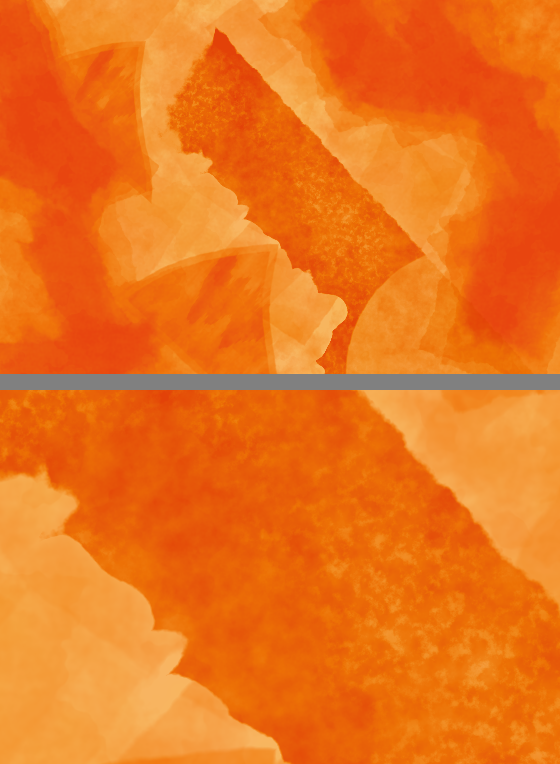
Top, the full canvas; bottom, a detail of the centre.
Give the GLSL for this background, as a WebGL 2 fragment shader.

```glsl
#version 300 es
precision highp float;
uniform vec2 u_resolution;
out vec4 outColor;

// Tone ramp, from deep vermilion (0) to pale apricot (1)
const vec3 RAMP[6] = vec3[6](
    vec3(0.91, 0.27, 0.06), vec3(0.92, 0.36, 0.06), vec3(0.94, 0.45, 0.04),
    vec3(0.95, 0.54, 0.13), vec3(0.96, 0.61, 0.24), vec3(0.97, 0.71, 0.37));
// Brush strokes as start.xy, end.xy in canvas heights
const int STROKES = 12;
const vec4 STROKE[STROKES] = vec4[STROKES](
    vec4(0, 1, 0.09, 0.66), vec4(0, 0.62, 0.2, 0.54), vec4(0.08, 0.75, 0.24, 0.5),
    vec4(0.12, 0.37, 0.28, 0.12), vec4(0.18, 0.02, 0.4, 0.08), vec4(0, 0.02, 0.28, 0.04),
    vec4(0.93, 0.99, 1, 0.76), vec4(1, 0.85, 1.38, 0.73), vec4(1.13, 1, 1.2, 0.76),
    vec4(1.32, 0.75, 1.47, 0.45), vec4(1.35, 0.29, 1.5, 0.34), vec4(1.45, 0.4, 1.37, 0.1));

vec2 hash2(vec2 p) {
    p = vec2(dot(p, vec2(127.1, 311.7)), dot(p, vec2(269.5, 183.3)));
    return fract(sin(p) * 43758.5);
}
float cornerDot(vec2 cell, vec2 f, vec2 corner) {
    return dot(hash2(cell + corner) * 2.0 - 1.0, f - corner);
}
float gradientNoise(vec2 p) {
    vec2 cell = floor(p), f = fract(p), w = f * f * f * (f * (f * 6.0 - 15.0) + 10.0);
    float low = mix(cornerDot(cell, f, vec2(0, 0)), cornerDot(cell, f, vec2(1, 0)), w.x);
    float high = mix(cornerDot(cell, f, vec2(0, 1)), cornerDot(cell, f, vec2(1, 1)), w.x);
    return mix(low, high, w.y);
}
float fbm(vec2 p) {
    float sum = 0.0, amplitude = 0.7;
    for (int i = 0; i < 5; i++, amplitude *= 0.58) {
        sum += amplitude * gradientNoise(p);
        p = mat2(1.6, 1.2, -1.2, 1.6) * p + 7.3;
    }
    return sum;
}
float inside(float dist, float blur) { return 1.0 - smoothstep(-blur, blur, dist); }
float boxDistance(vec2 p, vec2 halfSize) {
    vec2 q = abs(p) - halfSize;
    return max(q.x, q.y);
}
// Coordinates along and across an axis
vec2 toAxis(vec2 p, vec2 dir) { return vec2(dot(p, dir), dot(p, vec2(-dir.y, dir.x))); }
// Sail shape with its sharp corner at the upper right
float sailDistance(vec2 q) {
    float arc = length(q - vec2(-0.02, -0.7)) - 0.7;
    float base = dot(q, vec2(-0.67, -0.74)) - 0.4;
    return max(max(q.x - 0.02 * sin(q.y * 9.0), arc), base);
}
// Mottled paper, more orange off the diagonal
float paperTone(vec2 p, float across, float rough) {
    float tone = 0.88 + 0.4 * fbm(p * 3.0 + 4.0) + 0.3 * fbm(p * 16.0) + 0.1 * rough;
    return tone - 0.45 * smoothstep(1.2, 1.5, across) - 0.25 * smoothstep(0.6, 0.3, across);
}
// Overlapping slanted translucent sheets with crisp edges
float addSheets(float tone, vec2 p, float width, float wobble) {
    for (int i = 0; i < 22; i++) {
        vec2 seed = hash2(vec2(float(i), 3.7)), shape = hash2(seed * 91.0);
        float angle = 0.6 + 0.5 * shape.x;
        vec2 q = toAxis(p - seed * vec2(width, 1), vec2(cos(angle), sin(angle)));
        float dist = boxDistance(q, 0.06 + 0.15 * shape) + 0.35 * wobble;
        float strength = 0.2 + 0.22 * smoothstep(-0.12, 0.0, dist);
        tone = mix(tone, 0.2 + 0.75 * shape.y, strength * inside(dist, 0.003));
    }
    return tone;
}
// Diagonal torn strip with a straight right side and a scalloped left side
float stripDistance(vec2 p, vec2 axis, float rough) {
    float left = 0.755 + 0.32 * smoothstep(-0.18, -0.32, axis.x) - 0.13 * smoothstep(0.5, 0.56, axis.x);
    left += 0.11 * abs(gradientNoise(p * 8.0)) + 0.06 * abs(gradientNoise(p * 17.0 + 5.0));
    return max(left - axis.y, axis.y - 1.053) + 0.014 * rough;
}
float stripTone(vec2 p) {
    float patches = smoothstep(-0.25, 0.3, fbm(p * 3.5 + 1.0));
    float specks = smoothstep(-0.1, 0.35, fbm(p * 70.0)) * patches;
    return 0.17 + 0.5 * fbm(p * 4.0 + 2.0) + 0.28 * fbm(p * 32.0) + 0.1 * patches + 0.3 * specks;
}

void main() {
    vec2 p = gl_FragCoord.xy / u_resolution.y;
    vec2 axis = toAxis(p, vec2(0.677, -0.736));
    float rough = fbm(p * 24.0), mottle = fbm(p * 5.0 + 20.0);
    float wobble = 0.045 * fbm(p * 6.0 + 9.0) + 0.012 * rough;
    // Paper, torn strip with a soft upper end, and its light rim
    float tone = addSheets(paperTone(p, axis.y, rough), p, u_resolution.x / u_resolution.y, wobble);
    float softEnd = smoothstep(-0.05, -0.25, axis.x) * smoothstep(1.04, 0.98, axis.y);
    float strip = stripDistance(p, axis, rough) + 0.1 * softEnd * rough;
    tone += 0.14 * exp(-22.0 * max(strip, 0.0)) * (1.0 - softEnd);
    float stripMask = inside(strip, mix(0.003, 0.05, softEnd));
    tone = mix(tone, stripTone(p), 0.95 * stripMask);
    // Pale disc
    float disc = length(p - vec2(1.27, 0)) - 0.345 + 0.004 * rough;
    tone = mix(tone, 0.82 + 0.3 * mottle + 0.25 * rough, 0.7 * inside(disc, 0.003));
    // Translucent sails with slanted streaks
    for (int i = 0; i < 2; i++) {
        float k = float(i);
        vec2 q = (p - mix(vec2(0.39, 0.89), vec2(0.743, 0.345), k)) / mix(0.78, 1.0, k);
        float streaks = fbm(vec2(q.x + q.y, (q.x - q.y) * 4.0) * 2.5);
        float dist = sailDistance(q) + 0.2 * wobble;
        float patchMask = inside(length(q + vec2(0.1, 0.15)) - 0.1 + 0.15 * streaks, 0.006);
        float sail = 0.26 + 0.4 * streaks - 0.14 * patchMask;
        tone = mix(tone, sail, 0.5 * inside(dist, 0.003) + 0.3 * inside(dist + 0.02, 0.003));
    }
    // Red strokes in two offset coats, each with a wider translucent wash
    for (int i = 0; i < 2 * STROKES; i++) {
        vec2 jitter = hash2(vec2(float(i), 8.3)) - 0.5;
        vec4 s = STROKE[i / 2] + 0.14 * float(i % 2) * vec4(jitter, -jitter.yx);
        vec2 q = toAxis(p - 0.5 * (s.xy + s.zw), normalize(s.zw - s.xy));
        float bristles = gradientNoise(vec2(q.x * 5.0, q.y * 40.0) + float(i) * 17.0);
        float box = boxDistance(q, vec2(0.5 * distance(s.xy, s.zw) + 0.03, 0.075)) + wobble;
        float wash = inside(box - 0.07 - 0.07 * jitter.y, 0.003);
        tone = mix(tone, min(tone, 0.28 + 0.3 * jitter.x), 0.36 * wash);
        float dry = clamp(0.66 + 0.4 * bristles + 0.4 * mottle, 0.15, 0.9);
        float blur = mix(0.003, 0.035, jitter.y + 0.5);
        tone = mix(tone, 0.04 + 0.1 * jitter.x + 0.1 * bristles, dry * inside(box + 0.03 * bristles, blur));
    }
    // Dried pigment contours and fine grain, then colour with a slight drift of hue
    float contours = inside(mottle - 0.12, 0.015) - inside(mottle + 0.16, 0.015);
    tone += 0.05 * (contours - 0.5) + 0.05 * gradientNoise(p * 110.0) + 0.05 * rough;
    tone = clamp(tone, 0.0, 1.0);
    int lower = int(min(tone * 5.0, 4.0));
    vec3 color = mix(RAMP[lower], RAMP[lower + 1], tone * 5.0 - float(lower));
    color += vec3(-0.01, 0.02, -0.06) * mottle * tone - vec3(0.02, 0.01, 0.03) * stripMask * (1.0 - tone);
    outColor = vec4(clamp(color, 0.0, 1.0), 1);
}
```
